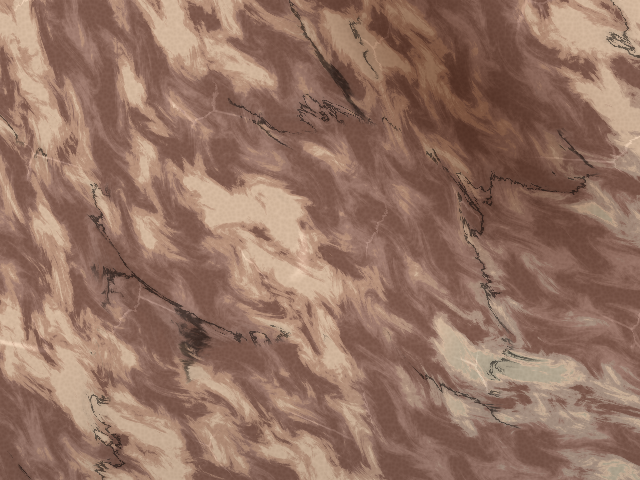
Write a WebGL 2 fragment shader that draws this texture.

```glsl
#version 300 es
precision highp float;
// Polished red-brown marble with cream veins, grey pools and dark cracks.
// Warped layers of sines, stretched along a curved diagonal flow, set the
// mineral colours; cellular edges draw the cracks and hairlines.

uniform vec2 u_resolution;
out vec4 fragColor;

vec2 hash2(vec2 p) {
    p = vec2(dot(p, vec2(127.1, 311.7)), dot(p, vec2(269.5, 183.3)));
    return fract(sin(p) * 43758.55);
}

// Rotated, folded sine octaves; roughly -1..1 with a spread near 0.3.
float layeredSines(vec2 p) {
    float sum = 0.0, weight = 0.5;
    for (int i = 0; i < 8; i++) {
        p += 0.5 * sin(p.yx * 1.3 + vec2(0.4, 1.9) + float(i));
        sum += weight * sin(p.x) * sin(p.y);
        p = mat2(1.5, 1.1, -1.1, 1.5) * p + 2.3;
        weight *= 0.62;
    }
    return sum;
}

// Distances to the nearest and second nearest cell points.
vec2 cellular(vec2 p) {
    vec2 cell = floor(p), nearest = vec2(9.0);
    for (int y = -1; y <= 1; y++) {
        for (int x = -1; x <= 1; x++) {
            vec2 id = cell + vec2(x, y);
            float d = length(id + hash2(id) - p);
            nearest = d < nearest.x ? vec2(d, nearest.x)
                                    : vec2(nearest.x, min(nearest.y, d));
        }
    }
    return nearest;
}

void main() {
    vec2 uv = gl_FragCoord.xy / u_resolution.y;

    // Flow frame: x runs down to the right, y crosses the bands
    vec2 flow = vec2(dot(uv, vec2(0.66, -0.75)), dot(uv, vec2(0.75, 0.66)));
    vec2 bent = flow - vec2(0.0, 0.2 * flow.x * flow.x);
    bent.y += 0.025 * sin(flow.x * 7.0 + flow.y * 5.0);

    // Broad veins and finer mottling
    float veins = layeredSines(bent * vec2(5.0, 14.0) + vec2(1.7, 4.2));
    float mottle = layeredSines(bent * vec2(22.0, 46.0) + vec2(8.3, 2.6));
    float slow = sin(uv.x * 5.3 + 2.0 * sin(uv.y * 4.1 + 0.6));

    // A dark band crosses the upper right, with pale stone beyond it
    vec2 fromBand = (flow - vec2(0.01, 1.24)) / vec2(0.42, 0.16);
    float shadow = exp(-dot(fromBand, fromBand));
    float corner = smoothstep(1.38, 1.5, flow.y);
    float pale = 0.8 * veins + 0.6 * mottle - 0.2 * shadow + 0.3 * corner
               + 0.07 * (0.6 - uv.x);

    // Mineral colours from brown to cream
    vec3 color = mix(vec3(0.49, 0.35, 0.30), vec3(0.63, 0.49, 0.44),
                     smoothstep(-0.5, 0.4, mottle + 0.3 * veins));
    float greyness = smoothstep(0.35, 1.15, uv.x - 0.6 * uv.y + 0.2 * slow);
    vec3 tan_ = mix(vec3(0.72, 0.57, 0.48), vec3(0.67, 0.58, 0.52), greyness);
    color = mix(color, tan_, smoothstep(-0.02, 0.18, pale));
    color = mix(color, vec3(0.83, 0.72, 0.62), smoothstep(0.22, 0.45, pale));

    // Grey-green pools inside the palest stone
    float pool = smoothstep(0.4, 0.55, pale) * smoothstep(0.3, 0.8, slow);
    color = mix(color, vec3(0.68, 0.65, 0.57), 0.75 * pool * greyness);

    // Jagged cracks with a soft dark border, broken along their length
    vec2 jag = vec2(mottle, veins) * vec2(0.13, 0.16);
    vec2 crackCell = cellular(bent * vec2(1.7, 3.6) + jag + vec2(3.4, 7.1));
    float crackEdge = crackCell.y - crackCell.x;
    float broken = smoothstep(-0.1, 0.5, sin(flow.x * 9.0 + 4.0 * flow.y)
                 + 0.8 * sin(flow.y * 13.0 - 3.0 * flow.x) + mottle);
    float crack = 1.0 - smoothstep(0.004, 0.024, crackEdge);
    color *= 1.0 - broken * (0.42 * crack + 0.12 * exp(-crackEdge * 16.0));

    // Thin pale hairlines, visible only in places
    vec2 hairCell = cellular(flow * vec2(3.1, 4.3) + 0.04 * mottle + 11.0);
    float hair = 1.0 - smoothstep(0.003, 0.02, hairCell.y - hairCell.x);
    color += 0.10 * hair * smoothstep(0.5, 0.9, sin(flow.x * 8.0 - uv.y * 11.0));

    // Fine flecks, band shadow and a dim lower edge
    color += 0.05 * (cellular(uv * 130.0).x - 0.45);
    color *= mix(vec3(1.0), vec3(0.66, 0.56, 0.50), shadow);
    color *= 0.93 + 0.07 * smoothstep(0.0, 0.35, uv.y);

    fragColor = vec4(clamp(color, 0.0, 1.0), 1.0);
}
```
